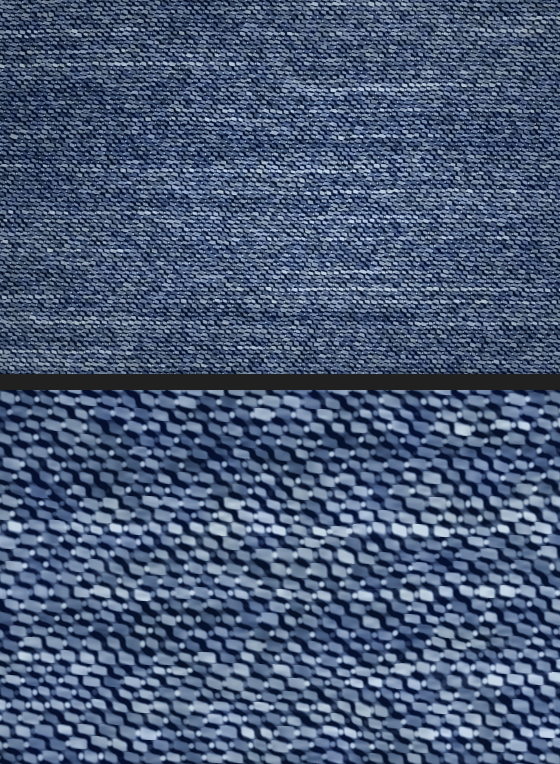
Top, the full canvas; bottom, a detail of the centre.
Reproduce this texture procedurally as a Shadertoy shader.

```glsl
// Faded blue denim: rows of short pale stitches, shifted row by row into a twill
// that falls to the right, with dark gaps, small weft dots and bright slub yarns.
// Each point gets a tone from the weave and noise, then a colour from a ramp.

const vec2  WEAVE       = vec2(55.0, 88.0);  // stitches and rows per canvas height
const float TWILL_SHIFT = 0.64;              // sideways step per row, in stitches
const vec2  STITCH_HALF = vec2(0.57, 0.37);  // half size of a stitch, in rows
const float STITCH_TILT = 0.24;              // fall of a stitch to the right
const float DOT_RADIUS  = 0.23;              // weft dot, in rows
const float EDGE        = 0.14;              // softness of yarn edges, in rows
const float GROUND_TONE = 0.26;              // between rows, on the ribs
const float GAP_TONE    = -0.16;             // in the diagonal furrows
const float STITCH_TONE = 0.73;
const float DOT_TONE    = 1.10;
const float SLUB_GAIN   = 0.42;
const float VIGNETTE    = 0.20;

const vec3 INDIGO   = vec3(0.07, 0.12, 0.24);
const vec3 MID_BLUE = vec3(0.28, 0.365, 0.51);
const vec3 FADED    = vec3(0.61, 0.68, 0.77);
const vec3 DYE_TINT = vec3(0.005, 0.0, -0.05);

float hash(vec2 p) {
    return fract(sin(dot(p, vec2(12.9898, 78.233))) * 43758.5453);
}

float noise(vec2 p) {
    vec2 i = floor(p);
    vec2 f = fract(p);
    f = f * f * (3.0 - 2.0 * f);
    return mix(mix(hash(i), hash(i + vec2(1, 0)), f.x),
               mix(hash(i + vec2(0, 1)), hash(i + vec2(1, 1)), f.x), f.y);
}

float roundBox(vec2 p, vec2 halfSize, float radius) {
    vec2 d = abs(p) - halfSize + radius;
    return length(max(d, 0.0)) + min(max(d.x, d.y), 0.0) - radius;
}

// Tone of the cloth: 0 is deep indigo, 1 is worn almost white
float clothTone(vec2 p) {
    // Slightly wavy, uneven thread grid
    vec2 q = p * WEAVE;
    q.y += 0.9 * noise(p * vec2(2.5, 2.0)) + 0.4 * noise(p * vec2(24.0, 40.0));
    q.x += 0.8 * noise(p * vec2(4.0, 6.0)) + 0.25 * noise(p * vec2(20.0, 30.0) + 9.0);
    float row = floor(q.y);
    float y = fract(q.y) - 0.5;
    float x = q.x + TWILL_SHIFT * row;
    float aspect = WEAVE.y / WEAVE.x;

    // Diagonal ribs and furrows under the stitches
    float furrow = 0.5 + 0.5 * cos(6.28318 * (x + TWILL_SHIFT * y));
    float tone = mix(GROUND_TONE, GAP_TONE, smoothstep(0.1, 0.75, furrow));

    // Pale stitch in the middle of each cell
    vec2 cell = vec2(floor(x), row);
    float wear = hash(cell);
    vec2 s = vec2((fract(x) - 0.5) * aspect, y);
    s.y += STITCH_TILT * s.x + 0.26 * (hash(cell + 31.7) - 0.5);
    vec2 size = STITCH_HALF * (0.8 + 0.4 * hash(cell + 57.1));
    float stitch = 1.0 - smoothstep(-EDGE, EDGE, roundBox(s, size, 0.24));

    // Weft dot in the dark gap between two stitches
    vec2 gap = vec2(floor(x + 0.5), row);
    vec2 d = vec2((fract(x + 0.5) - 0.5) * aspect, y);
    float dotMask = 1.0 - smoothstep(-EDGE, EDGE, length(d) - DOT_RADIUS);
    dotMask *= smoothstep(0.05, 0.75, hash(gap + 83.3));

    // Bright slub yarns, each along part of one row
    float yarn = noise(vec2(p.x * 1.7 + 40.0 * hash(vec2(row, 9.0)), row));
    float slub = smoothstep(0.72, 0.98, yarn);
    slub *= 0.5 + 0.5 * noise(vec2(q.x * 0.6, row));

    // Wear in broad patches and in horizontal bands
    float patches = noise(p * vec2(1.6, 3.0) + 5.0) - 0.5;
    float bands = noise(p * vec2(2.2, 26.0) + 17.0) - 0.5;
    float fibre = noise(q * vec2(1.8, 2.6)) - 0.5;

    float stitchTone = STITCH_TONE + 0.50 * (wear - 0.5) + 0.20 * (yarn - 0.5);
    tone = mix(tone, stitchTone, stitch);
    tone = mix(tone, DOT_TONE, dotMask);
    tone += slub * SLUB_GAIN * (0.4 + 0.6 * stitch);
    tone += 0.16 * patches + 0.20 * bands + 0.30 * fibre;
    return tone;
}

vec3 denimColor(float tone, float tint) {
    vec3 color = mix(INDIGO, MID_BLUE, clamp(tone / 0.42, -0.25, 1.0));
    color = mix(color, FADED, clamp((tone - 0.42) / 0.58, 0.0, 1.4));
    return color + DYE_TINT * tint;
}

void mainImage(out vec4 fragColor, in vec2 fragCoord) {
    // Four samples per pixel keep the fine weave smooth
    vec3 sum = vec3(0.0);
    for (int i = 0; i < 4; i++) {
        vec2 offset = vec2(i % 2, i / 2) * 0.5 - 0.25;
        vec2 p = (fragCoord + offset) / iResolution.y;
        float tint = noise(p * vec2(30.0, 45.0) + 71.0) - 0.35;
        sum += denimColor(clothTone(p), tint);
    }
    vec3 color = sum / 4.0;

    // Light falls off towards the corners, most at the upper left
    vec2 c = fragCoord / iResolution.xy - vec2(0.56, 0.48);
    color *= 1.04 - VIGNETTE * smoothstep(0.1, 0.75, length(c));
    fragColor = vec4(clamp(color, 0.0, 1.0), 1.0);
}
```
